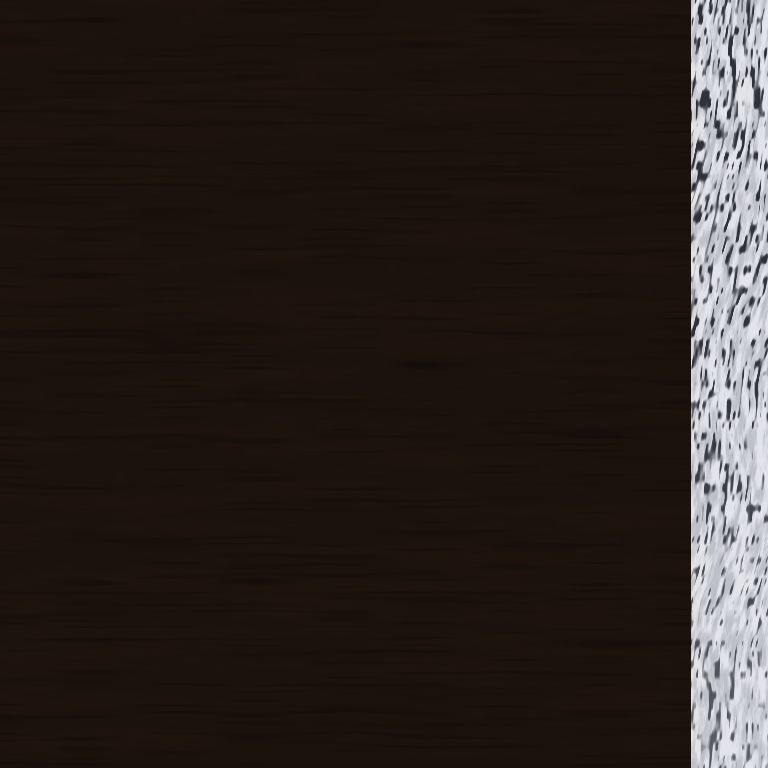
Write a WebGL 2 fragment shader that draws this texture.

```glsl
#version 300 es
precision highp float;
// Dark wood panel with fine horizontal grain, beside a pale strip of fibrous bark.
// Both materials are stretched value noise; the bark is sheared, gently warped
// and thresholded into slanted dark flecks.

#define EDGE 0.8997
#define GRAIN_SCALE vec2(9.0, 250.0)
#define GRAIN_DEPTH 0.26
#define FLECK_SCALE vec2(310.0, 74.0)
#define FLECK_LEAN 0.15
#define FLECK_CUTOFF 0.39
#define WOOD vec3(0.110, 0.071, 0.049)
#define WOOD_WARM vec3(0.118, 0.077, 0.046)
#define BARK_PALE vec3(0.885, 0.893, 0.912)
#define BARK_GREY vec3(0.74, 0.75, 0.775)
#define BARK_DARK vec3(0.15, 0.16, 0.19)

uniform vec2 u_resolution;
out vec4 outColor;

float hash(vec2 cell) {
    vec3 q = fract(vec3(cell.xyx) * vec3(0.1031, 0.1030, 0.0973));
    q += dot(q, q.yzx + 33.33);
    return fract((q.x + q.y) * q.z);
}

float valueNoise(vec2 p) {
    vec2 cell = floor(p);
    vec2 f = fract(p);
    f = f * f * (3.0 - 2.0 * f);
    float low = mix(hash(cell), hash(cell + vec2(1.0, 0.0)), f.x);
    float high = mix(hash(cell + vec2(0.0, 1.0)), hash(cell + vec2(1.0)), f.x);
    return mix(low, high, f.y);
}

float fbm(vec2 p) {
    float sum = 0.0;
    float weight = 0.5;
    for (int i = 0; i < 3; i++) {
        sum += weight * valueNoise(p);
        p = p * 2.03 + 17.3;
        weight *= 0.5;
    }
    return sum / 0.875;
}

vec3 woodColor(vec2 p) {
    // Slight waviness keeps the grain lines from being ruled.
    p.y += 0.004 * (valueNoise(p * vec2(9.0, 14.0)) - 0.5);
    p.y += 0.0016 * (valueNoise(p * vec2(38.0, 60.0) + 9.0) - 0.5);
    float warmth = fbm(p * vec2(5.0, 60.0) + 5.0);
    vec3 color = mix(WOOD, WOOD_WARM, smoothstep(0.45, 0.85, warmth));

    // Thin dark pores, fading in and out along their length.
    float pores = smoothstep(0.58, 0.95, valueNoise(p * GRAIN_SCALE));
    pores *= 0.45 + 0.55 * valueNoise(p * vec2(22.0, 70.0) + 31.0);
    float fiber = valueNoise(p * vec2(45.0, 260.0) + 70.0) - 0.5;
    return color * (1.0 - GRAIN_DEPTH * pores + 0.05 * fiber);
}

vec3 barkColor(vec2 p) {
    // Shear and bend the fibres.
    vec2 q = p;
    q.x -= FLECK_LEAN * p.y;
    q.x += 0.018 * (valueNoise(p * vec2(8.0, 6.0)) - 0.5);
    q.x += 0.004 * (valueNoise(p * vec2(55.0, 32.0)) - 0.5);

    float shade = fbm(q * vec2(190.0, 42.0) + 11.0);
    vec3 color = mix(BARK_GREY, BARK_PALE, smoothstep(0.25, 0.68, shade));

    // Flecks thin out toward the bottom and vary in patches.
    float patches = valueNoise(q * vec2(55.0, 14.0) + 3.0) - 0.5;
    float cutoff = FLECK_CUTOFF + 0.06 * patches + 0.05 * (p.y - 0.5);
    float field = 0.75 * valueNoise(q * FLECK_SCALE)
                + 0.25 * valueNoise(q * FLECK_SCALE * vec2(0.6, 0.45) + 53.0);
    float fleck = 1.0 - smoothstep(cutoff - 0.20, cutoff + 0.05, field);
    float strength = mix(0.72, 0.95, smoothstep(0.0, 0.6, p.y));
    return mix(color, BARK_DARK, fleck * strength);
}

void main() {
    vec2 p = gl_FragCoord.xy / u_resolution;
    float pixel = 1.0 / u_resolution.x;

    // Wood panel, dimmed slightly along its bottom rim.
    vec3 wood = woodColor(p) * mix(0.88, 1.0, smoothstep(0.0, 0.012, p.y));

    // Join the two materials at a crisp vertical edge.
    float strip = smoothstep(EDGE - 0.5 * pixel, EDGE + 0.5 * pixel, p.x);
    outColor = vec4(mix(wood, barkColor(p), strip), 1.0);
}
```
